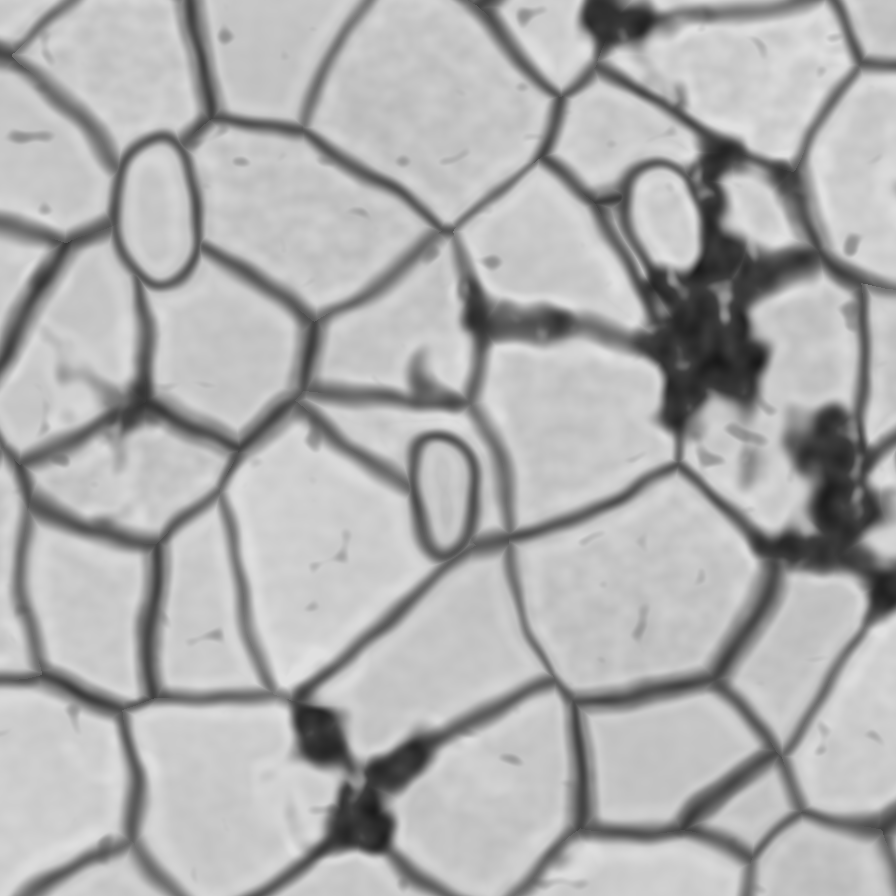
This texture is drawn by a WebGL 2 fragment shader. Its source:

```glsl
#version 300 es
precision highp float;
uniform vec2 u_resolution;
out vec4 fragColor;

vec2 hash2(vec2 p) {
  uvec2 v = uvec2(ivec2(p)) * 1664525u + 1013904223u;
  v.x += v.y * 1664525u;
  v.y += v.x * 1664525u;
  v ^= v >> 16u;
  v.x += v.y * 1664525u;
  v.y += v.x * 1664525u;
  v ^= v >> 16u;
  return vec2(v >> 8u) * exp2(-24.0);
}

float corner(vec2 cell, vec2 offset) {
  float a = 6.2832 * hash2(cell).x;
  return dot(vec2(cos(a), sin(a)), offset);
}

float gradientNoise(vec2 p) {
  vec2 i = floor(p), f = p - i, e = vec2(1, 0);
  vec2 s = f * f * f * (f * (f * 6.0 - 15.0) + 10.0);
  return 1.4 * mix(mix(corner(i, f), corner(i + e.xy, f - e.xy), s.x),
                   mix(corner(i + e.yx, f - e.yx), corner(i + e.xx, f - e.xx), s.x), s.y);
}

vec2 seedPoint(vec2 cell) {
  return cell + hash2(cell + 31.0);
}

// Squared distance reduced by a random weight, so grains differ in size
float power(vec2 p, vec2 cell) {
  vec2 d = p - seedPoint(cell);
  return dot(d, d) - 0.4 * hash2(cell + 77.0).x;
}

// x: distance to the nearest boundary, y: line darkness, z: grey film, w: grain hash
vec4 grains(vec2 uv) {
  float scale = 5.3;
  vec2 p = uv * scale, base = floor(p), home = base;
  float best = 1e5;
  for (int k = 0; k < 25; k++) {
    vec2 cell = base + vec2(k % 5 - 2, k / 5 - 2);
    float d = power(p, cell);
    if (d < best) { best = d; home = cell; }
  }
  float edge = 1.0, line = 0.0, film = 0.0;
  for (int k = 0; k < 25; k++) {
    vec2 cell = base + vec2(k % 5 - 2, k / 5 - 2);
    if (cell == home) continue;
    float gap = length(seedPoint(cell) - seedPoint(home));
    float d = (power(p, cell) - best) / (2.0 * max(gap, 0.01) * scale);
    vec2 kind = hash2(home + cell + 211.0);
    float width = mix(0.012, 0.019, kind.x) + 0.005 * gradientNoise(uv * 14.0);
    line = max(line, mix(0.6, 1.0, kind.y) * (1.0 - smoothstep(0.0, width, d)));
    film = max(film, step(0.8, kind.y) * (1.0 - smoothstep(0.010, 0.024, d)));
    edge = min(edge, d);
  }
  return vec4(edge, line, film, hash2(home + 5.0).x);
}

// Signed distance to a scattered oval grain; y holds its hash
vec2 oval(vec2 uv) {
  vec2 cell = floor(uv * 3.2), h = hash2(cell + 140.0), r = hash2(cell + 160.0);
  if (h.x > 0.5) return vec2(1.0, 0.0);
  vec2 q = uv - (cell + 0.35 + 0.3 * hash2(cell + 180.0)) / 3.2;
  float a = 1.2 * h.y - 0.6;
  q = mat2(cos(a), sin(a), -sin(a), cos(a)) * q;
  vec2 radius = vec2(0.03, 0.045) + vec2(0.025, 0.04) * r;
  float k = length(q / radius);
  return vec2(k * (k - 1.0) / max(length(q / (radius * radius)), 0.01), r.x);
}

void main() {
  vec2 uv = gl_FragCoord.xy / min(u_resolution.x, u_resolution.y);
  vec2 warped = uv
    + 0.026 * vec2(gradientNoise(uv * 5.0), gradientNoise(uv * 5.0 + 40.0))
    + 0.005 * vec2(gradientNoise(uv * 19.0), gradientNoise(uv * 19.0 + 60.0));

  // Grain boundaries, with oval grains laid over them
  vec4 grain = grains(warped);
  vec2 lens = oval(warped);
  float inside = 1.0 - smoothstep(-0.006, 0.006, lens.x);
  float rimWidth = 0.012 + 0.005 * gradientNoise(uv * 11.0 + 33.0);
  float rim = 1.0 - smoothstep(0.0, rimWidth, abs(lens.x));
  float line = max(grain.y * (1.0 - inside), 0.85 * rim);
  float edge = min(mix(grain.x, 1.0, inside), abs(lens.x));
  float id = mix(grain.w, lens.y, inside);

  // Pale polished surface with soft relief that varies by grain
  float relief = gradientNoise(uv * vec2(38.0, 48.0) + 9.0 * id)
               + 0.35 * gradientNoise(uv * 75.0);
  float tone = 0.755 + 0.05 * id + 0.025 * gradientNoise(uv * 6.0);
  tone += mix(0.012, 0.045, fract(id * 7.3)) * relief;
  tone += 0.04 * smoothstep(0.010, 0.020, edge) * (1.0 - smoothstep(0.020, 0.036, edge));

  // Small soft flecks
  float fleck = gradientNoise(uv * vec2(30.0, 36.0) + 90.0) + 0.5 * gradientNoise(uv * 9.0 + 15.0);
  tone = mix(tone, 0.46, 0.7 * smoothstep(0.6, 1.05, fleck));

  // Grey films and dark boundary lines
  tone = mix(tone, 0.53 + 0.05 * relief, 0.85 * grain.z * (1.0 - inside));
  tone = mix(tone, 0.27 + 0.08 * gradientNoise(uv * 24.0), line);

  // Ragged pits, gathered along boundaries and toward the right
  float pitting = gradientNoise(warped * 4.0 + 23.0) + 0.4 * gradientNoise(uv * 11.0 + 50.0)
                + 0.2 * gradientNoise(uv * 27.0)
                + 0.5 * smoothstep(0.45, 0.8, uv.x) * smoothstep(0.2, 0.5, uv.y)
                + 0.3 * (1.0 - smoothstep(0.0, 0.05, edge)) - 0.1;
  tone += 0.04 * smoothstep(0.4, 0.58, pitting) * (1.0 - line);
  float debris = gradientNoise(uv * vec2(34.0, 26.0) + 70.0) + 0.3 * gradientNoise(uv * 58.0);
  float pitTone = 0.20 + 0.12 * debris + 0.28 * smoothstep(0.3, 0.9, debris);
  tone = mix(tone, pitTone, smoothstep(0.60, 0.96, pitting));

  fragColor = vec4(vec3(clamp(tone, 0.08, 0.88)), 1.0);
}
```
